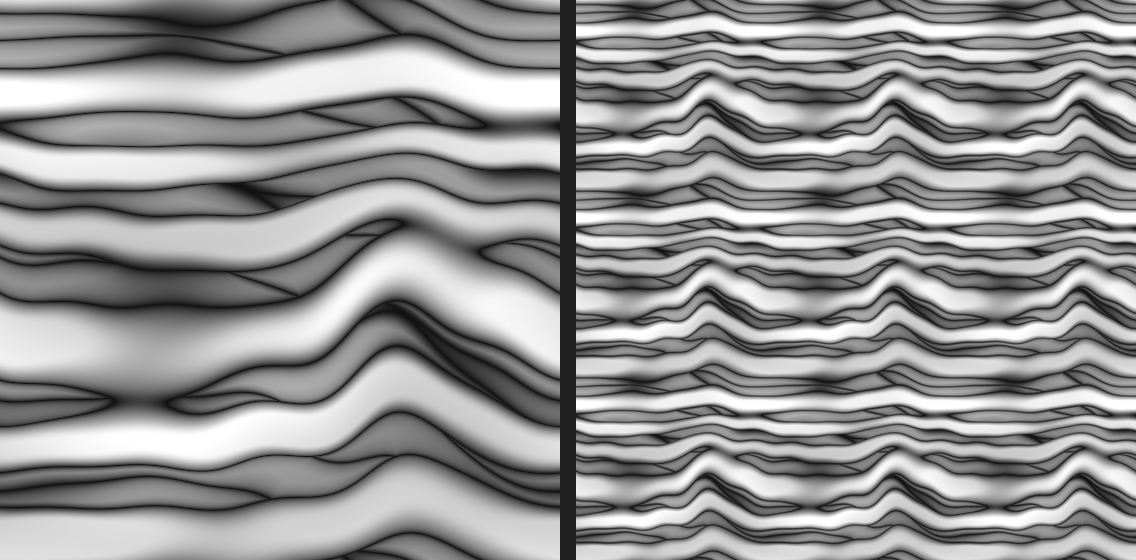
Left: one tile. Right: repeated 3 by 3.
This texture is drawn by a Shadertoy shader. Its source:

```glsl
#define TAU 6.2831853
#define LAYERS 6.0        // band pairs up the tile, whole number
#define CREST_X 0.72      // where the folds rise highest
#define FOLD 0.033        // mean fold height
#define FOLD_SWING 0.020  // change of fold height up the tile
#define WIDE_BIAS 0.33    // widens the bright bands over the grey ones
#define LINE_TONE 0.07
#define EDGE_TONE 0.43
#define SOFT_EDGE 2.6
#define CRISP_EDGE 10.5

float wave(float turns) { return sin(TAU * turns); }

// Height of the folds: harmonics that peak together near the crest
float foldHeight(vec2 p) {
    float sum = 0.0;
    for (float k = 1.0; k < 6.0; k++) {
        float drift = 0.04 * k * wave(p.y + 0.2 * k);
        sum += cos(TAU * (k * (p.x - CREST_X) + drift)) / pow(k, 1.4);
    }
    return sum * (FOLD + FOLD_SWING * wave(p.y - 0.13));
}

// Signed strata: positive in wide bands, negative in narrow ones
float strata(vec2 p) {
    float crowding = 0.20 * wave(p.y - 0.7) + 0.15 * wave(2.0 * (p.y - 0.7));
    float bands = wave(LAYERS * p.y + crowding - 0.13);
    float swelling = 0.36 * wave(p.x + 3.0 * p.y + 0.10 * wave(p.x))
                   + 0.27 * wave(2.0 * p.x - 5.0 * p.y + 0.3)
                   + 0.20 * wave(4.0 * p.y + 0.15);
    return bands + WIDE_BIAS + swelling;
}

// Slanted partings that split narrow bands into lenses
float partings(vec2 p) {
    float slant = wave(p.x + 5.0 * p.y + 0.25 * wave(p.x + 0.4) + 0.1);
    return abs(slant + 0.5 + 0.5 * wave(3.0 * p.y + 0.2));
}

void mainImage(out vec4 fragColor, in vec2 fragCoord) {
    vec2 uv = fragCoord / iResolution.xy;
    vec2 p = vec2(uv.x, uv.y - foldHeight(uv));

    // Depth into a band, zero on every dark line
    float layer = strata(p);
    float depth = layer > 0.0 ? layer : min(-layer, partings(p));

    // Domed bright bands and flatter grey ones
    float bright = EDGE_TONE + 0.46 * smoothstep(0.0, 1.25, depth);
    float grey = EDGE_TONE + 0.19 * min(depth, 1.0);
    float tone = layer > 0.0 ? bright : grey;

    // Slow light changes along and across the bands
    tone *= 0.96 + 0.10 * wave(2.0 * p.y + 0.55 + 0.12 * wave(p.x))
                 + 0.05 * wave(p.x - p.y + 0.1);

    // Lines vary from crisp creases to wide soft shadows
    float crispness = 0.5 + 0.32 * wave(p.x + 2.0 * p.y + 0.4)
                          + 0.18 * wave(2.0 * p.x - 3.0 * p.y);
    float rise = 1.0 - exp(-depth * mix(SOFT_EDGE, CRISP_EDGE, crispness));
    float shade = LINE_TONE + (tone - 0.02) * rise;

    fragColor = vec4(vec3(clamp(shade, 0.0, 1.0)), 1.0);
}
```
